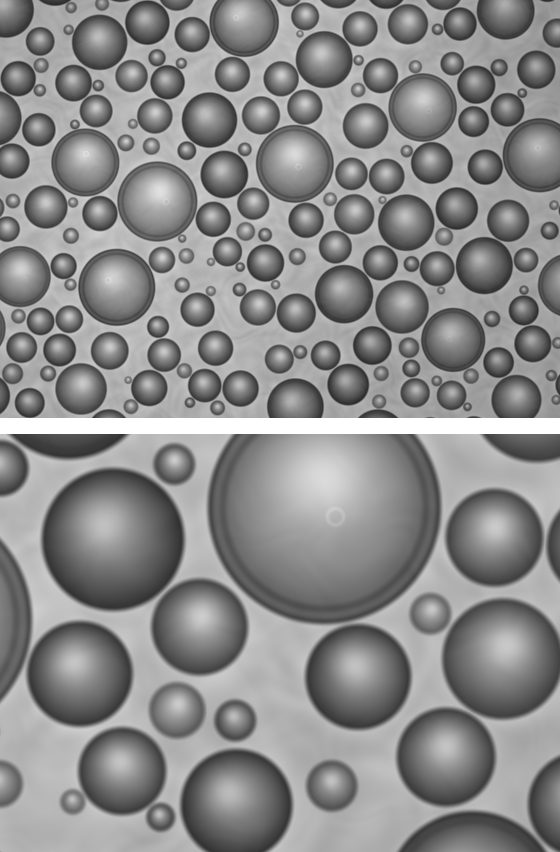
Top, the full canvas; bottom, a detail of the centre.
Reproduce this texture procedurally as a Shadertoy shader.

```glsl
const float BIG_CELL = 0.25;
const float MID_CELL = 0.126;
const float TINY_CELL = 0.068;
const mat2 TURN = mat2(0.9, 0.436, -0.436, 0.9);
const mat2 HEXAGONAL = mat2(1.0, 0.0, 0.5, 0.866);
const vec3 NO_BUBBLE = vec3(0.0, 0.0, -9.0);

vec2 hash2(vec2 p) {
    vec3 q = fract(p.xyx * vec3(0.1031, 0.1030, 0.0973));
    q += dot(q, q.yzx + 33.33);
    return fract((q.xx + q.yz) * q.zy);
}

// A bubble is a vec3: centre and radius; a negative radius means none.
float gapTo(vec2 p, vec3 bubble) {
    return distance(p, bubble.xy) - bubble.z;
}

vec3 nearer(vec2 p, vec3 a, vec3 b) {
    return gapTo(p, a) < gapTo(p, b) ? a : b;
}

// Large bubbles: each stays inside its own cell of a turned grid.
vec3 bigBubble(vec2 cell) {
    vec2 rnd = hash2(cell + 17.0);
    float radius = mix(0.066, 0.1, rnd.x * rnd.x);
    vec2 shift = (hash2(cell + 51.0) - 0.5) * (BIG_CELL - 2.0 * radius);
    vec2 centre = ((cell + 0.5) * BIG_CELL + shift) * TURN;
    return vec3(centre, rnd.y < 0.74 ? radius : -1.0);
}

vec3 nearestBig(vec2 p) {
    vec2 base = floor(TURN * p / BIG_CELL - 0.5);
    vec3 best = NO_BUBBLE;
    for (int i = 0; i < 4; i++)
        best = nearer(p, best, bigBubble(base + vec2(i % 2, i / 2)));
    return best;
}

// Medium bubbles: cellular points, nudged off the large ones, share space by weight.
vec3 midSeed(vec2 cell) {
    vec2 centre = (HEXAGONAL * (cell + 0.5) + 0.42 * (hash2(cell + 83.0) - 0.5)) * MID_CELL;
    vec3 big = nearestBig(centre);
    float room = gapTo(centre, big);
    if (room < -0.012) return vec3(centre, -1.0);
    centre += normalize(centre - big.xy) * max(0.045 - room, 0.0);
    float wanted = mix(0.034, 0.068, hash2(cell + 129.0).x);
    float radius = min(wanted, gapTo(centre, nearestBig(centre)) - 0.003);
    return vec3(centre, radius < 0.012 ? -1.0 : radius);
}

vec3 midBubble(vec2 cell) {
    vec3 bubble = midSeed(cell);
    if (bubble.z < 0.0) return bubble;
    float radius = bubble.z;
    for (int i = 0; i < 9; i++) {
        if (i == 4) continue;
        vec3 other = midSeed(cell + vec2(i % 3 - 1, i / 3 - 1));
        if (other.z > 0.0) {
            float share = bubble.z / (bubble.z + other.z);
            radius = min(radius, distance(bubble.xy, other.xy) * share - 0.0015);
        }
    }
    return vec3(bubble.xy, radius);
}

vec3 nearestMid(vec2 p) {
    vec2 base = floor(inverse(HEXAGONAL) * p / MID_CELL);
    vec3 best = NO_BUBBLE;
    for (int i = 0; i < 9; i++)
        best = nearer(p, best, midBubble(base + vec2(i % 3 - 1, i / 3 - 1)));
    return best;
}

// Small bubbles fill what room is left.
vec3 tinyBubble(vec2 cell) {
    vec2 shift = 0.4 * (hash2(cell + 211.0) - 0.5);
    vec2 centre = (cell + 0.5 + shift) * TINY_CELL;
    float room = min(gapTo(centre, nearestMid(centre)), gapTo(centre, nearestBig(centre))) - 0.002;
    float wall = TINY_CELL * (0.5 - max(abs(shift.x), abs(shift.y))) - 0.002;
    float radius = min(mix(0.016, 0.034, hash2(cell + 307.0).x), min(room, wall));
    return vec3(centre, radius < 0.008 ? -1.0 : radius);
}

float ripples(vec2 p) {
    float sum = 0.0;
    for (int i = 0; i < 4; i++) {
        p = TURN * p + 0.012 * sin(p.yx * 47.0 + float(i));
        sum += sin(p.x * (38.0 + 31.0 * float(i))) * sin(p.y * (29.0 + 23.0 * float(i)));
    }
    return sum * 0.5;
}

// Lens shading: dark rim, soft highlight above the middle, fine rings if large.
float bubbleTone(vec2 p, vec3 bubble) {
    vec2 q = (p - bubble.xy) / bubble.z;
    vec2 rnd = hash2(bubble.xy * 97.0);
    float x = min(length(q), 1.0);
    float large = smoothstep(0.06, 0.085, bubble.z);
    vec2 toSpot = q - vec2(0.3 * rnd.x - 0.2, 0.25);
    float tone = mix(0.54, 0.57, large) - 0.35 * pow(x, mix(1.9, 3.2, large));
    tone += 0.07 * (rnd.x - 0.5);
    tone += dot(q, vec2(0.12 * (rnd.y - 0.5), 0.08)) * (1.0 - x * x);
    tone += 0.2 * exp(-7.0 * dot(toSpot, toSpot));
    tone += 0.06 * large * sin(x * 42.0) * smoothstep(0.78, 0.9, x);
    float ring = abs(length(q - 0.6 * (rnd - 0.5)) - 0.07);
    tone += 0.05 * large * (1.0 - smoothstep(0.0, 0.03, ring));
    return max(tone, 0.18);
}

float paint(float tone, vec2 p, vec3 bubble, float strength) {
    float blur = max(0.003, 0.8 / iResolution.y);
    float cover = 1.0 - smoothstep(-blur, blur, gapTo(p, bubble));
    return mix(tone, bubbleTone(p, bubble), cover * strength);
}

void mainImage(out vec4 fragColor, in vec2 fragCoord) {
    vec2 p = fragCoord / iResolution.y;
    vec3 big = nearestBig(p), mid = nearestMid(p);
    vec2 tinyCell = floor(p / TINY_CELL);

    // Liquid with faint ripples and a bright halo round the bubbles.
    float gap = max(min(gapTo(p, big), gapTo(p, mid)), 0.0);
    float tone = 0.665 + 0.03 * ripples(p) + 0.06 * exp(-gap / 0.007);

    tone = paint(tone, p, tinyBubble(tinyCell), mix(0.75, 1.0, hash2(tinyCell).y));
    tone = paint(tone, p, mid, 1.0);
    tone = paint(tone, p, big, 1.0);

    // Uneven lamp light, fading towards the lower right.
    float light = 1.07 - 0.2 * smoothstep(0.2, 1.1, distance(p, vec2(0.5, 0.55)));
    light += 0.04 * sin(5.0 * p.x + 0.6) * sin(4.0 * p.y + 0.5);
    fragColor = vec4(vec3(tone * light + 0.01 * ripples(p * 1.7)), 1.0);
}
```
